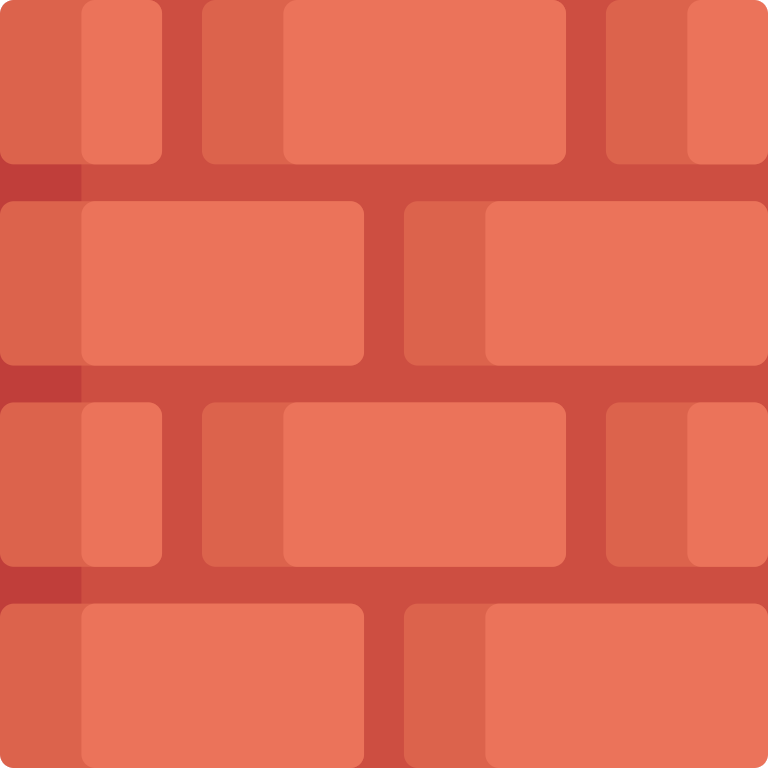
Reproduce this pattern procedurally as a three.js fragment shader.

```glsl
// Flat brick wall: four staggered courses of rounded two-tone bricks on red mortar.
varying vec2 vUv;

const float ROWS = 4.0;
const vec2 BRICK = vec2(0.474, 0.214);   // brick width and height
const vec2 GAP = vec2(0.052, 0.048);     // mortar between bricks
const vec2 PITCH = BRICK + GAP;
const float SHADE_WIDTH = 0.106;         // shaded strip at the left
const float RADIUS = 0.018;

const vec3 FACE = vec3(0.922, 0.451, 0.353);
const vec3 SHADE = vec3(0.863, 0.388, 0.298);
const vec3 MORTAR = vec3(0.804, 0.306, 0.255);
const vec3 MORTAR_SHADE = vec3(0.753, 0.243, 0.227);
const vec3 BACKGROUND = vec3(1.0);

// Signed distance to a rounded box given by two opposite corners
float roundedBox(vec2 p, vec2 lo, vec2 hi) {
  vec2 q = abs(p - 0.5 * (lo + hi)) - 0.5 * (hi - lo) + RADIUS;
  return length(max(q, 0.0)) + min(max(q.x, q.y), 0.0) - RADIUS;
}

// Antialiased coverage of a distance field
float coverage(float d, float pixel) {
  return clamp(0.5 - d / pixel, 0.0, 1.0);
}

void main() {
  vec2 p = vUv;
  float pixel = max(fwidth(p.x), 1e-5);

  // Staggered cell, split along the middle of the mortar
  float row = clamp(floor((p.y + 0.5 * GAP.y) / PITCH.y), 0.0, ROWS - 1.0);
  float shift = -0.5 * PITCH.x * mod(row, 2.0);
  float column = floor((p.x - shift + 0.5 * GAP.x) / PITCH.x);

  // Brick corners, trimmed to the wall so cut bricks stay rounded
  vec2 corner = vec2(column * PITCH.x + shift, row * PITCH.y);
  vec2 lo = max(corner, 0.0);
  vec2 hi = min(corner + BRICK, 1.0);

  // Cut bricks keep a full shaded strip at their visible left end
  vec2 faceLo = lo + vec2(SHADE_WIDTH, 0.0);

  // Mortar, brick, then the lighter face
  vec3 color = mix(MORTAR, MORTAR_SHADE, coverage(p.x - SHADE_WIDTH, pixel));
  color = mix(color, SHADE, coverage(roundedBox(p, lo, hi), pixel));
  color = mix(color, FACE, coverage(roundedBox(p, faceLo, hi), pixel));

  // Rounded outer corners of the wall
  float wall = coverage(roundedBox(p, vec2(0.0), vec2(1.0)), pixel);
  gl_FragColor = vec4(mix(BACKGROUND, color, wall), 1.0);
}
```
